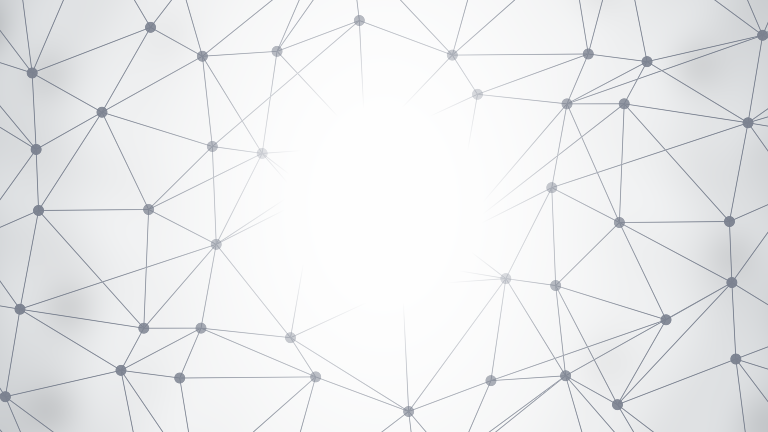
This background is drawn by a Shadertoy shader. Its source:

```glsl
// Pale grey network of linked dots around a glowing white centre
#define GLOW_CENTRE vec2(0.0, 0.025)
#define CELL 0.2
#define JITTER 0.84
#define DOT_RADIUS 0.0127
#define LINE_HALF_WIDTH 0.0012
#define CLEAR_RADIUS 0.23
#define FADE_WIDTH 0.62
#define EDGE_SHADE vec3(0.225, 0.212, 0.2)
#define LINE_COLOUR vec3(0.45, 0.48, 0.54)
#define DOT_COLOUR vec3(0.48, 0.505, 0.56)
#define BLUR_CELL 0.3

vec2 hash2(vec2 p) {
    vec2 q = vec2(dot(p, vec2(127.1, 311.7)), dot(p, vec2(269.5, 183.3)));
    return fract(sin(q) * 43758.55);
}

// Jittered node inside its grid cell, in cell units
vec2 node(vec2 cell) {
    return cell + 0.5 + JITTER * (hash2(cell) - 0.5);
}

float segmentDistance(vec2 p, vec2 a, vec2 b) {
    vec2 ab = b - a;
    float t = clamp(dot(p - a, ab) / dot(ab, ab), 0.0, 1.0);
    return length(p - a - ab * t);
}

// Nearest link of the irregular triangulated grid
float linkDistance(vec2 p) {
    vec2 base = floor(p);
    float d = 9.0;
    for (int y = -1; y <= 0; y++)
    for (int x = -2; x <= 0; x++) {
        vec2 cell = base + vec2(x, y);
        vec2 a = node(cell);
        vec2 right = node(cell + vec2(1, 0));
        vec2 up = node(cell + vec2(0, 1));
        vec2 opposite = node(cell + 1.0);
        vec2 choice = hash2(cell + 37.0);
        d = min(d, segmentDistance(p, a, right));
        d = min(d, segmentDistance(p, a, up));
        d = min(d, choice.x < 0.5 ? segmentDistance(p, a, opposite)
                                  : segmentDistance(p, right, up));
        // Occasional long link
        if (choice.y < 0.25)
            d = min(d, segmentDistance(p, a, node(cell + vec2(2, 1))));
    }
    return d;
}

float dotDistance(vec2 p) {
    vec2 base = floor(p);
    float d = 9.0;
    for (int y = -1; y <= 1; y++)
    for (int x = -1; x <= 1; x++)
        d = min(d, length(p - node(base + vec2(x, y))));
    return d;
}

// Out-of-focus dots behind the network
float blurredDots(vec2 p) {
    vec2 base = floor(p);
    float sum = 0.0;
    for (int y = -1; y <= 1; y++)
    for (int x = -1; x <= 1; x++) {
        vec2 cell = base + vec2(x, y);
        vec2 offset = p - node(cell + 11.0) + 11.0;
        sum += hash2(cell + 5.0).x * exp(-22.0 * dot(offset, offset));
    }
    return sum;
}

// Antialiased coverage of a shape with the given half width
float coverage(float d, float halfWidth, float pixel) {
    return 1.0 - smoothstep(halfWidth - 0.5 * pixel, halfWidth + 0.5 * pixel, d);
}

void mainImage(out vec4 fragColor, in vec2 fragCoord) {
    float pixel = 1.0 / iResolution.y;
    vec2 p = (fragCoord - 0.5 * iResolution.xy) * pixel;
    vec2 fromGlow = p - GLOW_CENTRE;

    // Backdrop darkens mostly toward the left and right
    float reach = length(fromGlow * vec2(1.0, 0.7));
    vec3 colour = vec3(0.998) - EDGE_SHADE * pow(reach, 2.3);

    // Soft blots and faint streaks, only away from the glow
    float outer = smoothstep(0.35, 0.9, reach);
    float streaks = sin(p.x * 17.0 + p.y * 5.0 + 2.0 * sin(p.y * 6.0))
                  * sin(p.x * 8.0 - p.y * 11.0);
    colour -= outer * (0.11 * blurredDots(p / BLUR_CELL) - 0.02 * streaks - 0.015);

    // Network fades into the clear middle
    float t = clamp((length(fromGlow) - CLEAR_RADIUS) / FADE_WIDTH, 0.0, 1.0);
    float fade = 1.0 - (1.0 - t) * (1.0 - t);
    vec2 grid = p / CELL + 0.5;
    float links = coverage(linkDistance(grid) * CELL, LINE_HALF_WIDTH, pixel);
    float dots = coverage(dotDistance(grid) * CELL, DOT_RADIUS, pixel);
    colour = mix(colour, LINE_COLOUR, 0.85 * fade * links);
    colour = mix(colour, DOT_COLOUR, 0.95 * fade * dots);

    fragColor = vec4(clamp(colour, 0.0, 1.0), 1.0);
}
```
